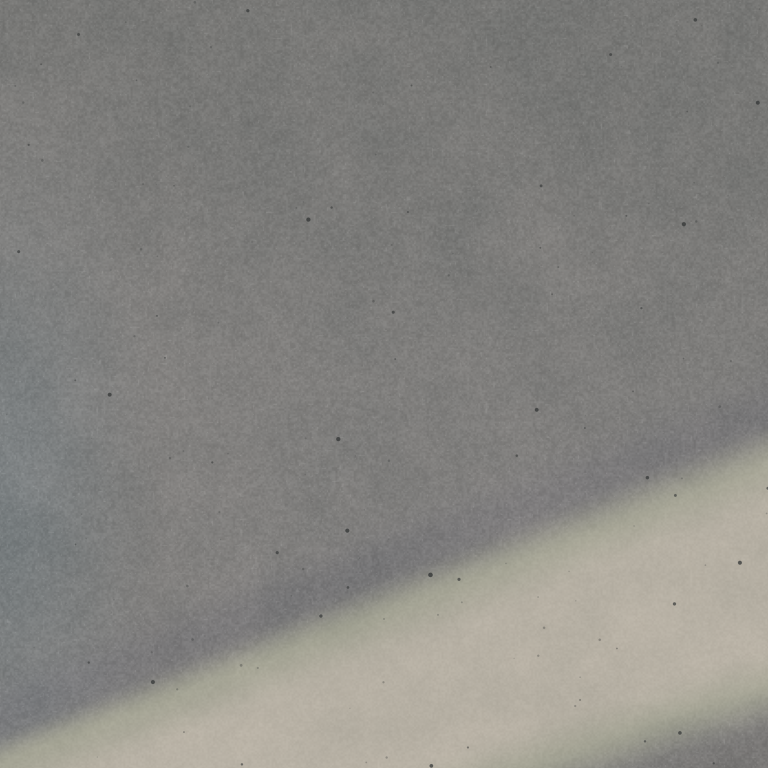
Write a Shadertoy shader that draws this texture.

```glsl
float hash(vec2 p) {
    vec3 q = fract(vec3(p.xyx) * 0.1031);
    q += dot(q, q.yzx + 33.33);
    return fract((q.x + q.y) * q.z);
}

float valueNoise(vec2 p) {
    vec2 cell = floor(p), f = fract(p);
    f = f * f * (3.0 - 2.0 * f);
    return mix(mix(hash(cell), hash(cell + vec2(1, 0)), f.x),
               mix(hash(cell + vec2(0, 1)), hash(cell + vec2(1, 1)), f.x), f.y);
}

float fbm(vec2 p) {
    float sum = 0.0, amplitude = 0.5;
    for (int octave = 0; octave < 5; octave++) {
        sum += amplitude * valueNoise(p);
        p = mat2(1.6, 1.2, -1.2, 1.6) * p + 17.3;
        amplitude *= 0.5;
    }
    return sum;
}

// Small dark pores, at most one per jittered grid cell
float pores(vec2 uv, float cells, float density, float minRadius, float maxRadius) {
    float coverage = 0.0;
    float soft = max(0.0008, 0.7 / iResolution.y);
    vec2 home = floor(uv * cells);
    for (int j = -1; j <= 1; j++) {
        for (int i = -1; i <= 1; i++) {
            vec2 cell = home + vec2(i, j) + 40.0;
            vec2 center = (cell - 40.0 + vec2(hash(cell + 5.7), hash(cell + 91.2))) / cells;
            float size = hash(cell + 37.9);
            float radius = mix(minRadius, maxRadius, size * size);
            float dot_ = 1.0 - smoothstep(radius - soft, radius + soft, length(uv - center));
            coverage = max(coverage, dot_ * step(hash(cell), density) * mix(0.45, 1.0, size));
        }
    }
    return coverage;
}

void mainImage(out vec4 fragColor, in vec2 fragCoord) {
    vec2 uv = fragCoord / iResolution.xy;
    float mottle = fbm(uv * 7.0 + 3.0) - 0.48;
    float blotch = fbm(uv * 22.0 + 41.0) - 0.48;

    // Shaded wall: dim towards the top right, cool along the left
    vec3 shade = mix(vec3(0.505, 0.500, 0.493), vec3(0.468, 0.468, 0.460),
                     smoothstep(0.45, 1.15, uv.y + 0.25 * uv.x));
    float cool = (1.0 - smoothstep(0.0, 0.22, uv.x)) * exp(-pow((uv.y - 0.35) / 0.3, 2.0));
    shade += cool * vec3(-0.030, -0.004, 0.010);

    // Signed heights above the two penumbra lines
    float upper = uv.y - (0.024 + 0.397 * uv.x) + 0.006 * mottle;
    float lower = uv.y - (0.080 + 0.330 * (uv.x - 1.0)) + 0.008 * mottle;
    float width = mix(0.022, 0.034, uv.x);
    shade += exp(-pow((upper - 0.045) / 0.04, 2.0)) * vec3(-0.028, -0.027, -0.016);
    shade = mix(shade, vec3(0.475, 0.468, 0.462), 1.0 - smoothstep(-0.06, 0.0, lower));

    // Sunlit band with greenish margins
    float inside = min(-upper, lower);
    vec3 sun = mix(vec3(0.640, 0.640, 0.578), vec3(0.712, 0.688, 0.640),
                   smoothstep(0.01, 0.085, inside));
    float lit = (1.0 - smoothstep(-width, width, upper)) * smoothstep(-0.035, 0.035, lower);
    vec3 color = mix(shade, sun, lit);

    // Plaster stains and fine grain
    color += mottle * vec3(0.050, 0.042, 0.040) + blotch * vec3(0.045, 0.038, 0.036);
    float grain = valueNoise(uv * 420.0) + 0.6 * valueNoise(uv * 210.0 + 9.0) - 0.8;
    color += grain * mix(0.050, 0.026, lit);
    color += 0.035 * smoothstep(0.82, 1.0, valueNoise(uv * 300.0 + 77.0)) * (1.0 - lit);

    // Pores in two sizes
    float pits = max(pores(uv, 14.0, 0.30, 0.0010, 0.0030),
                     0.45 * pores(uv + 0.013, 24.0, 0.18, 0.0008, 0.0018));
    color = mix(color, vec3(0.20, 0.21, 0.21), 0.8 * pits);

    fragColor = vec4(clamp(color, 0.0, 1.0), 1.0);
}
```
